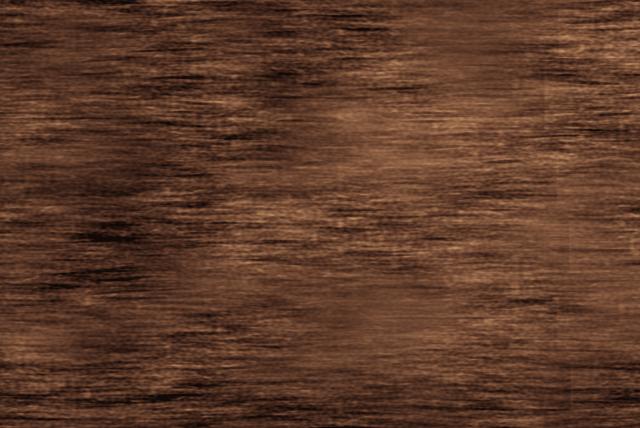
This texture is drawn by a Shadertoy shader. Its source:

```glsl
// Dark brown brushed wood: long horizontal fibres with fine cracks and flecks.
// Stretched gradient noise at several scales is laid over soft light and dark
// patches, then one tone value is turned into a warm brown.

float hash(vec2 cell) {
    vec3 q = fract(cell.xyx * vec3(0.1031, 0.1030, 0.0973));
    q += dot(q, q.yzx + 33.33);
    return fract((q.x + q.y) * q.z);
}

float cornerSlope(vec2 cell, vec2 offset) {
    float angle = 6.2832 * hash(cell);
    return dot(vec2(cos(angle), sin(angle)), offset);
}

float gradientNoise(vec2 p) {
    vec2 cell = floor(p), f = fract(p);
    vec2 u = f * f * f * (f * (f * 6.0 - 15.0) + 10.0);
    float low = mix(cornerSlope(cell, f),
                    cornerSlope(cell + vec2(1, 0), f - vec2(1, 0)), u.x);
    float high = mix(cornerSlope(cell + vec2(0, 1), f - vec2(0, 1)),
                     cornerSlope(cell + vec2(1, 1), f - vec2(1, 1)), u.x);
    return mix(low, high, u.y);
}

float softSpot(vec2 p, vec2 center, vec2 radius) {
    vec2 d = (p - center) / radius;
    return exp(-dot(d, d));
}

// Broad light and dark areas of the worn stain
float stain(vec2 p) {
    float tone = 0.05 * (p.x - 0.75);
    tone -= 0.09 * softSpot(p, vec2(0.30, 0.45), vec2(0.15, 0.28));
    tone -= 0.07 * softSpot(p, vec2(0.50, 0.95), vec2(0.40, 0.10));
    tone -= 0.10 * (1.0 - smoothstep(0.0, 0.19, p.y + 0.06 * gradientNoise(p * 4.0)));
    tone += 0.11 * softSpot(p, vec2(0.95, 0.66), vec2(0.22, 0.10));
    tone += 0.05 * softSpot(p, vec2(1.08, 0.42), vec2(0.30, 0.25));
    tone += 0.06 * softSpot(p, vec2(0.08, 0.19), vec2(0.16, 0.05));
    return tone + 0.11 * gradientNoise(p * vec2(2.5, 5.0) + 7.0);
}

// Faint upright joints near the right side, lighter just past each edge
float joints(vec2 p) {
    float row = floor(p.y * 6.0);
    float edge = 1.26 + 0.09 * hash(vec2(row, 4.0));
    float envelope = smoothstep(0.0, 0.25, fract(p.y * 6.0))
                   * smoothstep(1.0, 0.75, fract(p.y * 6.0));
    float past = smoothstep(edge, edge + 0.004, p.x) * exp(-9.0 * max(p.x - edge, 0.0));
    return 0.06 * past * envelope;
}

void mainImage(out vec4 fragColor, in vec2 fragCoord) {
    vec2 p = fragCoord / iResolution.y;

    // Slight waviness keeps the fibres from running dead straight
    vec2 g = p;
    g.y += 0.010 * gradientNoise(p * vec2(2.0, 4.0))
         + 0.003 * gradientNoise(p * vec2(9.0, 20.0) + 3.0);

    // Fibres, from wide bands to hair-thin dashes
    float fibre = 0.0;
    vec2 stretch = vec2(2.2, 17.0);
    float strength = 0.12;
    for (int i = 0; i < 4; i++) {
        fibre += strength * gradientNoise(g * stretch + 19.0 * float(i));
        stretch *= vec2(1.75, 2.05);
        strength *= 1.16;
    }

    // Dark cracks, pale flecks and a short rough grain
    float crack = smoothstep(0.12, 0.45, gradientNoise(g * vec2(5.5, 95.0) + 41.0));
    float fleck = smoothstep(0.08, 0.50, gradientNoise(g * vec2(32.0, 125.0) + 63.0));
    float grain = gradientNoise(g * vec2(85.0, 160.0) + 87.0);

    // Some areas are rubbed smooth, others stay rough
    float rough = smoothstep(-0.35, 0.35, gradientNoise(p * vec2(3.2, 5.5) + 29.0));
    rough = mix(0.65, 1.25, rough);
    rough *= 1.0 - 0.45 * softSpot(p, vec2(1.08, 0.86), vec2(0.12, 0.15));
    rough *= 1.0 - 0.35 * softSpot(p, vec2(0.95, 0.25), vec2(0.25, 0.14));

    float tone = 0.368 + stain(p) + joints(p);
    tone += rough * (fibre - 0.12 * crack + 0.11 * fleck + 0.13 * grain);
    tone = clamp(tone, 0.07, 0.85);

    // Lighter wood is paler as well as brighter
    vec3 brown = tone * vec3(1.0, 0.50 + 0.33 * tone, 0.36 + 0.21 * tone);
    fragColor = vec4(brown, 1.0);
}
```
